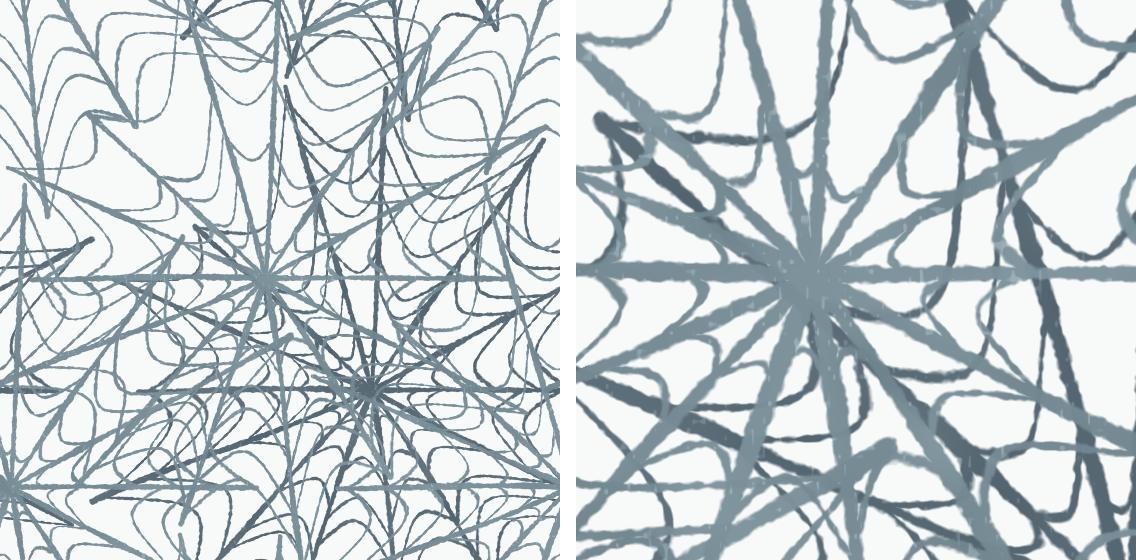
Left: the whole. Right: its middle third, enlarged.
A WebGL 2 fragment shader for this pattern:

```glsl
#version 300 es
precision highp float;
// Overlapping hand-brushed spider webs in slate greys on an off-white ground.

uniform vec2 u_resolution;
out vec4 fragColor;

const float TAU = 6.2831853;
const float SPOKES = 14.0;
const float RINGS = 6.0;

float hash(vec2 p) {
    p = fract(p * vec2(0.1031, 0.1137) + 0.071);
    p += dot(p, p.yx + 33.33);
    return fract((p.x + p.y) * p.x * 7.31);
}

float noise(vec2 p) {
    vec2 i = floor(p), f = fract(p);
    f = f * f * (3.0 - 2.0 * f);
    return mix(mix(hash(i), hash(i + vec2(1, 0)), f.x),
               mix(hash(i + vec2(0, 1)), hash(i + vec2(1, 1)), f.x), f.y);
}

// Spokes are jittered, but the horizontal ones stay level.
float spokeAngle(float i) {
    float a = i * TAU / SPOKES;
    float jitter = hash(vec2(mod(i, SPOKES), 3.0)) - 0.5;
    return a + 0.12 * sin(a) + 0.16 * jitter * abs(sin(a));
}

float spokeLength(float i) {
    return mix(0.41, 0.59, hash(vec2(mod(i, SPOKES), 17.0)));
}

// Signed distance to one tapered, slightly wavy spoke.
float spokeDistance(vec2 p, float angle, float len, float i) {
    float c = cos(angle), s = sin(angle);
    vec2 q = vec2(c * p.x + s * p.y, c * p.y - s * p.x);
    q.y += 0.008 * (hash(vec2(i, 29.0)) - 0.5) * sin(q.x * 11.0);
    float swell = noise(vec2(q.x * 14.0, i * 5.0));
    float halfWidth = mix(0.0032, 0.0064, swell);
    return length(vec2(q.x - clamp(q.x, 0.0, len), q.y)) - halfWidth;
}

// Signed distance to the threads that sag towards the hub between two spokes.
float threadDistance(float r, float t, float width, float reach, float i) {
    float sag = 0.52 * width;
    float dip = 1.0 - sag * 4.0 * t * (1.0 - t);
    float slope = sag * 4.0 * (1.0 - 2.0 * t) / (width * dip);
    float ring = clamp(floor(r / (reach * dip) * RINGS + 0.5), 1.0, RINGS);
    vec2 id = vec2(i + 5.0, ring + 41.0);
    float radius = (ring + 0.5 * (hash(id) - 0.6)) / RINGS * reach * dip;
    float missing = step(0.93, hash(id + 60.0));
    float halfWidth = mix(0.0020, 0.0029, hash(id + 90.0));
    return abs(r - radius) / sqrt(1.0 + slope * slope) - halfWidth + missing;
}

float webDistance(vec2 p) {
    float r = length(p);
    if (r > 0.64) return 1.0;
    float theta = mod(atan(p.y, p.x + 1e-6), TAU);
    float d = 1.0;
    for (float i = 0.0; i < SPOKES; i++) {
        float a0 = spokeAngle(i), a1 = spokeAngle(i + 1.0);
        float len = spokeLength(i);
        d = min(d, spokeDistance(p, a0, len, i));
        if (theta >= a0 && theta < a1) {
            float t = (theta - a0) / (a1 - a0);
            float reach = mix(len, spokeLength(i + 1.0), t) * 0.98;
            d = min(d, threadDistance(r, t, a1 - a0, reach, i));
        }
    }
    return d;
}

// The web repeats across the canvas edges, so neighbouring copies overlap.
float tiledWeb(vec2 p, vec2 hub) {
    vec2 q = fract(p - hub);
    float d = 1.0;
    for (int k = 0; k < 4; k++) {
        d = min(d, webDistance(q - vec2(k & 1, k >> 1)));
    }
    return d;
}

vec3 paintWeb(vec3 under, vec2 p, vec2 hub, vec3 ink, float rough) {
    float edge = max(0.0012, 0.7 / u_resolution.y);
    float d = tiledWeb(p, hub) + rough;
    float cover = 1.0 - smoothstep(-edge, edge, d);

    // Uneven wash and dry-brush flecks inside the stroke
    float wash = noise(p * 22.0 + hub * 50.0) - 0.5;
    float fleck = smoothstep(0.80, 0.96, noise(p * vec2(310.0, 190.0)));
    vec3 tone = ink + 0.07 * wash + 0.10 * fleck;
    return mix(under, tone, cover * 0.97);
}

void main() {
    vec2 p = gl_FragCoord.xy / u_resolution.y;
    float rough = 0.0022 * (noise(p * 170.0) - 0.5) + 0.0010 * (noise(p * 380.0) - 0.5);
    vec3 slate = vec3(0.465, 0.548, 0.585);
    vec3 darkSlate = vec3(0.335, 0.405, 0.450);

    vec3 color = vec3(0.972, 0.980, 0.980);
    color = paintWeb(color, p, vec2(0.664, 0.303), darkSlate, rough);
    color = paintWeb(color, p, vec2(0.020, 0.130), slate, rough);
    color = paintWeb(color, p, vec2(0.475, 0.503), slate, rough);
    fragColor = vec4(color, 1.0);
}
```
